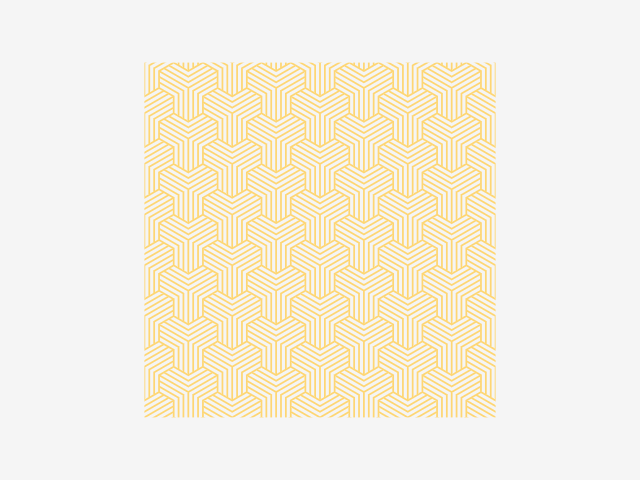
A Shadertoy shader for this pattern:

```glsl
// Square panel of interlocking three-armed tiles, drawn as golden line work on pale grey.
// Tiles sit on a hexagonal lattice; each point finds its tile, folds into one arm,
// and measures the distance to parallel strokes and to the V-shaped arm end.

const vec3 PAPER = vec3(0.96, 0.96, 0.96);
const vec3 GOLD = vec3(0.995, 0.84, 0.45);
const float REPEATS_ACROSS = 4.0;
const float REPEATS_DOWN = 7.0;
const float PITCH = 0.1056;       // vertical tile spacing, in canvas heights
const float LINE_WIDTH = 0.0345;  // in pitches
const float STROKE_GAPS = 3.0;    // gaps between an arm's centre line and its side

const float ROOT3 = sqrt(3.0);
const float COLUMN_STEP = 0.5 * ROOT3;
const float ARM_HALF_WIDTH = 0.5 / ROOT3;
const float ARM_LENGTH = 2.0 / 3.0;

// Fold a point around a tile centre into one arm: x across (unsigned), y along.
vec2 foldToArm(vec2 p) {
    float x = abs(p.x);
    vec2 lower = vec2(x, -p.y);
    vec2 upper = vec2(abs(0.5 * x - 0.5 * ROOT3 * p.y),
                      0.5 * ROOT3 * x + 0.5 * p.y);
    return lower.y > upper.y ? lower : upper;
}

// Distance to the V-shaped end of an arm, positive inside.
float endDistance(vec2 arm) {
    return (ARM_LENGTH - arm.x / ROOT3 - arm.y) * 0.5 * ROOT3;
}

// Arm coordinates within the lattice tile that contains the point.
vec2 containingArm(vec2 p) {
    vec2 best = vec2(0.0);
    float bestInside = -10.0;
    float column = round(p.x / COLUMN_STEP);
    for (int i = -1; i <= 1; i++) {
        float c = column + float(i);
        float shift = 0.5 * mod(c + 1.0, 2.0);
        float row = round(p.y - shift);
        for (int j = -1; j <= 1; j++) {
            vec2 centre = vec2(c * COLUMN_STEP, row + float(j) + shift);
            vec2 arm = foldToArm(p - centre);
            float inside = min(ARM_HALF_WIDTH - arm.x, endDistance(arm));
            if (inside > bestInside) {
                bestInside = inside;
                best = arm;
            }
        }
    }
    return best;
}

// Distance to the nearest stroke or tile border.
float strokeDistance(vec2 p) {
    vec2 arm = containingArm(p);
    float spacing = ARM_HALF_WIDTH / STROKE_GAPS;
    float stroke = abs(arm.x - spacing * round(arm.x / spacing));
    return min(stroke, abs(endDistance(arm)));
}

void mainImage(out vec4 fragColor, in vec2 fragCoord) {
    // Centred coordinates in pitches; the plain margin joins on all sides.
    vec2 p = (fragCoord - 0.5 * iResolution.xy) / (iResolution.y * PITCH);
    float pixel = 1.0 / (iResolution.y * PITCH);

    // Line coverage
    float line = clamp(0.5 + (0.5 * LINE_WIDTH - strokeDistance(p)) / pixel, 0.0, 1.0);

    // Panel holding a whole number of repeats
    vec2 halfPanel = 0.5 * vec2(REPEATS_ACROSS * ROOT3, REPEATS_DOWN);
    vec2 edge = clamp(0.5 + (halfPanel - abs(p)) / pixel, 0.0, 1.0);

    fragColor = vec4(mix(PAPER, GOLD, line * edge.x * edge.y), 1.0);
}
```
